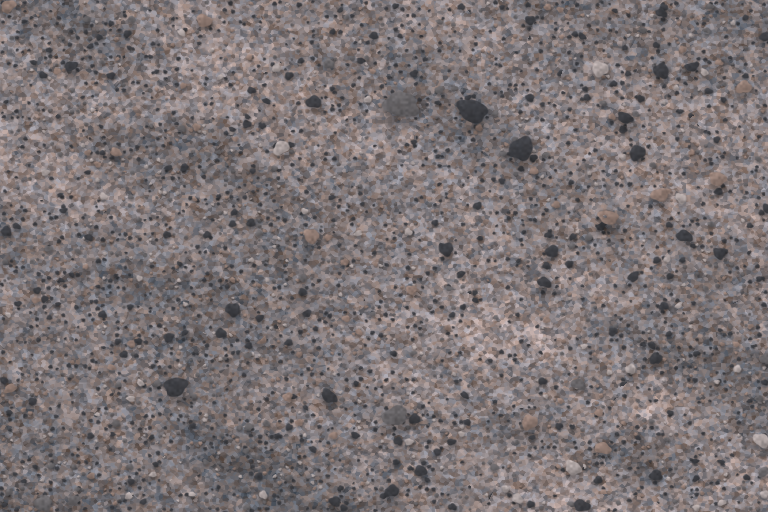
A WebGL 2 fragment shader for this texture:

```glsl
#version 300 es
precision highp float;

uniform vec2 u_resolution;
out vec4 fragColor;

// Ground
const vec3 SAND_SHADE = vec3(0.400, 0.386, 0.398);
const vec3 SAND_LIT = vec3(0.615, 0.563, 0.560);
const vec2 LIGHT_STEP = vec2(0.025, 0.075);
const float RELIEF = 1.9;
const vec2 BOWL_CENTER = vec2(1.32, 0.20);
const vec2 BOWL_RADII = vec2(0.30, 0.21);
const float BOWL_DEPTH = 0.32;

// Grains
const float FINE_CELLS = 135.0;
const float COARSE_CELLS = 72.0;
const float FINE_CONTRAST = 0.38;
const float COARSE_CONTRAST = 0.34;
const float GRAIN_TINT = 0.10;

// Pebbles
const vec3 SLATE = vec3(0.225, 0.230, 0.250);
const vec3 STONE = vec3(0.390, 0.380, 0.390);
const vec3 TAN = vec3(0.560, 0.475, 0.440);
const vec3 PALE = vec3(0.670, 0.630, 0.625);
const float EDGE = 0.0022;
const int PEBBLE_LAYERS = 4;
const float SMALLEST_CELLS = 76.0;
const float CELL_RATIO = 0.5;
const float MOST_COMMON = 0.36;
const float CHANCE_RATIO = 0.54;

float hash(vec2 p) {
    return fract(sin(dot(p, vec2(127.1, 311.7))) * 43758.5453);
}

vec2 hash2(vec2 p) {
    return vec2(hash(p), hash(p + 57.3));
}

float noise(vec2 p) {
    vec2 i = floor(p), f = fract(p);
    f = f * f * (3.0 - 2.0 * f);
    return mix(mix(hash(i), hash(i + vec2(1, 0)), f.x),
               mix(hash(i + vec2(0, 1)), hash(i + vec2(1, 1)), f.x), f.y);
}

float fbm(vec2 p) {
    float sum = 0.0, amp = 0.5;
    for (int i = 0; i < 4; i++) {
        sum += amp * noise(p);
        p = mat2(0.8, 0.6, -0.6, 0.8) * p * 2.0 + 11.7;
        amp *= 0.45;
    }
    return sum;
}

// Trodden sand: mounds slanting down to the right, and one wide bowl
float height(vec2 p) {
    vec2 slanted = vec2(p.x - 0.3 * p.y, p.y + 0.35 * p.x);
    float bowl = length((p - BOWL_CENTER) / BOWL_RADII);
    return fbm(slanted * vec2(2.6, 4.0) + 3.4)
         - BOWL_DEPTH * (1.0 - smoothstep(0.45, 1.1, bowl));
}

// Soft cells: x is brightness, y is warmth, both centred on zero
vec2 grains(vec2 p) {
    vec2 id = floor(p), sum = vec2(0.0);
    float total = 0.0;
    for (int y = -1; y <= 1; y++)
    for (int x = -1; x <= 1; x++) {
        vec2 cell = id + vec2(x, y);
        vec2 d = cell + hash2(cell) - p;
        float w = exp(-14.0 * dot(d, d));
        sum += w * (hash2(cell + 19.1) - 0.5);
        total += w;
    }
    return sum / total;
}

vec3 pebbleColor(float pick) {
    vec3 c = mix(SLATE, STONE, step(0.50, pick));
    c = mix(c, TAN, step(0.72, pick));
    return mix(c, PALE, step(0.89, pick));
}

// One scattered layer of rounded stones with shadows beneath them
vec3 addPebbles(vec3 ground, vec2 p, float cells, float chance, float seed) {
    vec2 q = p * cells, id = floor(q);
    float soft = max(EDGE, 0.8 / u_resolution.y) * cells;
    for (int y = -1; y <= 1; y++)
    for (int x = -1; x <= 1; x++) {
        vec2 cell = id + vec2(x, y), key = cell + seed;
        if (hash(key + 5.3) > chance) continue;
        vec2 d = q - cell - mix(vec2(0.2), vec2(0.8), hash2(key));
        float radius = mix(0.17, 0.34, hash(key + 8.9));
        float turn = 1.6 * (hash(key + 2.7) - 0.5);
        vec2 e = mat2(cos(turn), -sin(turn), sin(turn), cos(turn)) * d;
        e.y /= mix(0.62, 0.95, hash(key + 4.1));
        float angle = atan(e.y, e.x);
        float lumps = 1.0 + 0.10 * sin(3.0 * angle + 6.3 * hash(key + 6.1))
                          + 0.05 * sin(5.0 * angle + 6.3 * hash(key + 7.7));
        float dist = length(e) - radius * lumps;

        float shadow = length(d + vec2(-0.03, 0.12)) - radius;
        ground *= 1.0 - 0.22 * (1.0 - smoothstep(-0.1, 0.14, shadow));
        float facing = dot(d / radius, vec2(-0.25, 0.9));
        vec3 stone = pebbleColor(hash(key + 3.3)) * (1.0 + 0.17 * facing);
        stone *= 0.88 + 0.24 * noise(p * 190.0);
        ground = mix(ground, stone, 0.93 * (1.0 - smoothstep(-soft, soft, dist)));
    }
    return ground;
}

void main() {
    vec2 p = gl_FragCoord.xy / u_resolution.y;

    // Broad light and shade
    float slope = height(p) - height(p + LIGHT_STEP);
    float lit = clamp(0.53 + RELIEF * slope + 0.5 * (noise(p * 2.1 + 8.0) - 0.5), 0.0, 1.0);
    vec3 color = mix(SAND_SHADE, SAND_LIT, lit);

    // Sand grains, slightly flattened by the low view
    vec2 flat_p = p * vec2(1.0, 1.15);
    vec2 fine = grains(flat_p * FINE_CELLS);
    vec2 coarse = grains(flat_p * COARSE_CELLS + 41.0);
    color *= 1.0 + FINE_CONTRAST * fine.x + COARSE_CONTRAST * coarse.x;
    color += GRAIN_TINT * (fine.y + coarse.y) * vec3(0.5, 0.0, -0.4);

    // Stones from small and common to large and rare, denser in the hollows
    float cells = SMALLEST_CELLS;
    float chance = MOST_COMMON * mix(1.3, 0.55, lit);
    for (int i = 0; i < PEBBLE_LAYERS; i++) {
        color = addPebbles(color, p, cells, chance, 31.0 * float(i));
        cells *= CELL_RATIO;
        chance *= CHANCE_RATIO;
    }

    fragColor = vec4(clamp(color, 0.0, 1.0), 1.0);
}
```
